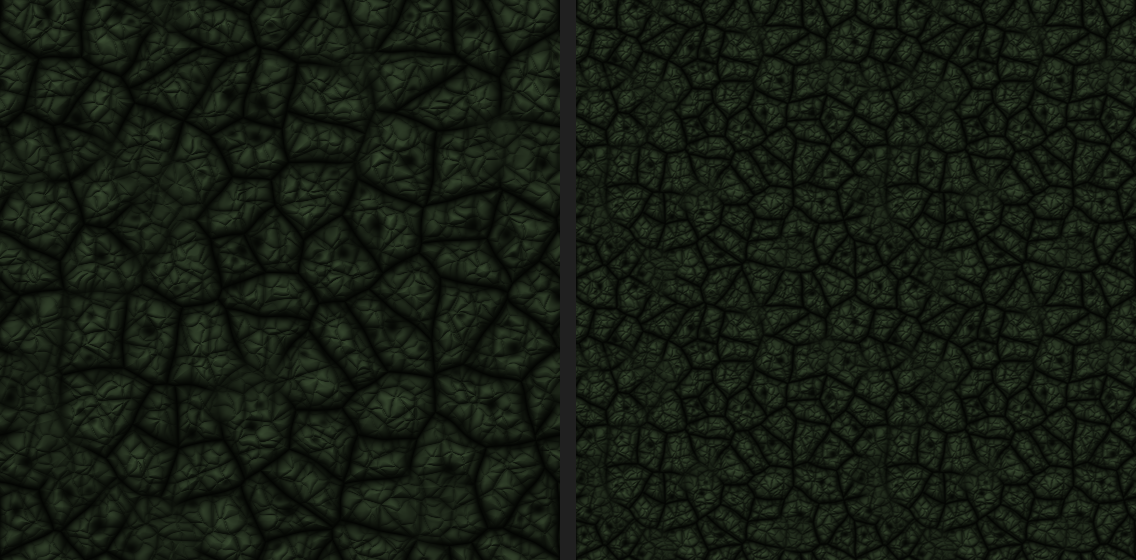
Left: one tile. Right: repeated 2 by 2.
Reproduce this texture procedurally as a Shadertoy shader.

```glsl
const float PLATES = 9.0;          // large cells per side
const float SCALES = 19.0;         // medium cells per side
const float WRINKLES = 41.0;       // small cells per side
const float PLATE_SHARPNESS = 8.0;
const float SCALE_SHARPNESS = 8.0;
const float WRINKLE_SHARPNESS = 6.0;
const float WARP = 0.010;
const float FINE_WARP = 0.012;
const float PIT_RADIUS = 0.13;
const float RELIEF = 0.017;
const float SLOPE_STEP = 0.0016;
const float EXPOSURE = 0.92;
const vec3 LIGHT_DIRECTION = vec3(-0.25, 0.62, 0.74);
const vec3 CREASE_COLOR = vec3(0.012, 0.018, 0.009);
const vec3 HIDE_COLOR = vec3(0.230, 0.300, 0.197);

vec2 hash22(vec2 p) {
    vec3 q = fract(p.xyx * vec3(0.1031, 0.1030, 0.0973));
    q += dot(q, q.yzx + 33.33);
    return fract((q.xx + q.yz) * q.zy);
}

vec2 wrappedHash(vec2 cell, float period, float seed) {
    return hash22(mod(cell, period) + seed);
}

float cornerSlope(vec2 cell, vec2 offset, float period, float seed) {
    float angle = 6.28319 * wrappedHash(cell, period, seed).x;
    return dot(vec2(cos(angle), sin(angle)), offset);
}

// Gradient noise that repeats after a whole number of cells
float gradientNoise(vec2 uv, float period, float seed) {
    vec2 p = uv * period;
    vec2 cell = floor(p), f = p - cell;
    vec2 s = f * f * f * (f * (f * 6.0 - 15.0) + 10.0);
    vec2 e = vec2(1.0, 0.0);
    float low = mix(cornerSlope(cell, f, period, seed),
                    cornerSlope(cell + e.xy, f - e.xy, period, seed), s.x);
    float high = mix(cornerSlope(cell + e.yx, f - e.yx, period, seed),
                     cornerSlope(cell + e.xx, f - e.xx, period, seed), s.x);
    return mix(low, high, s.y);
}

vec2 noisePair(vec2 uv, float period, float seed) {
    return vec2(gradientNoise(uv, period, seed), gradientNoise(uv, period, seed + 57.0));
}

// Wrapping Voronoi: x = distance to border, y = distance to centre, z = cell random
vec3 voronoi(vec2 uv, float period, float seed) {
    vec2 p = uv * period;
    vec2 base = floor(p), f = p - base;
    vec2 nearest = vec2(0.0), nearestCell = vec2(0.0);
    float best = 64.0;
    for (int j = -1; j <= 1; j++)
    for (int i = -1; i <= 1; i++) {
        vec2 g = vec2(i, j);
        vec2 r = g + wrappedHash(base + g, period, seed) - f;
        float d = dot(r, r);
        if (d < best) { best = d; nearest = r; nearestCell = g; }
    }
    float border = 8.0;
    for (int j = -2; j <= 2; j++)
    for (int i = -2; i <= 2; i++) {
        vec2 g = nearestCell + vec2(i, j);
        vec2 r = g + wrappedHash(base + g, period, seed) - f;
        vec2 across = r - nearest;
        if (dot(across, across) > 0.00001)
            border = min(border, dot(0.5 * (r + nearest), normalize(across)));
    }
    float id = wrappedHash(base + nearestCell, period, seed + 131.0).x;
    return vec3(border, sqrt(best), id);
}

float dome(float border, float sharpness) {
    return 1.0 - exp(-max(border, 0.0) * sharpness);
}

float pit(vec3 cell, float radius, float threshold) {
    float r = cell.y / radius;
    return exp(-r * r) * step(threshold, cell.z) * smoothstep(0.0, 0.12, cell.x);
}

// Leather height, 0 in the creases and 1 on the crowns
float hideHeight(vec2 uv) {
    vec2 warped = uv + WARP * noisePair(uv, 14.0, 11.0);
    vec2 crumpled = warped + FINE_WARP * noisePair(uv, 33.0, 23.0);
    vec3 plate = voronoi(warped, PLATES, 3.0);
    vec3 scale = voronoi(warped, SCALES, 41.0);
    vec3 wrinkle = voronoi(crumpled, WRINKLES, 77.0);

    // Some stretches of the deep creases are pulled flat
    float flatness = smoothstep(0.12, 0.42, gradientNoise(uv, 5.0, 91.0));
    float plateDome = mix(dome(plate.x, PLATE_SHARPNESS), 0.62, 0.85 * flatness);
    float fold = flatness * exp(-plate.x * 22.0);

    float wrinkleDepth = 0.34 + 0.25 * gradientNoise(uv, 17.0, 103.0);
    float h = plateDome;
    h *= mix(0.42, 1.0, dome(scale.x, SCALE_SHARPNESS));
    h *= mix(1.0 - wrinkleDepth, 1.0, dome(wrinkle.x, WRINKLE_SHARPNESS));
    h *= 1.0 + 0.22 * gradientNoise(crumpled, 48.0, 151.0);
    h *= 1.0 - 0.9 * pit(plate, PIT_RADIUS, 0.6);
    h *= 1.0 - 0.6 * pit(scale, 1.2 * PIT_RADIUS, 0.75);
    return h + 0.16 * fold;
}

void mainImage(out vec4 fragColor, in vec2 fragCoord) {
    vec2 uv = fragCoord / iResolution.xy;

    // Surface normal from finite differences
    float h = hideHeight(uv);
    vec2 slope = vec2(hideHeight(uv + vec2(SLOPE_STEP, 0.0)),
                      hideHeight(uv + vec2(0.0, SLOPE_STEP))) - h;
    vec3 normal = normalize(vec3(-slope * RELIEF / SLOPE_STEP, 1.0));

    // Soft light, darkened inside the creases
    float diffuse = max(dot(normal, normalize(LIGHT_DIRECTION)), 0.0);
    float tone = EXPOSURE * h * (0.35 + 0.85 * diffuse);
    fragColor = vec4(mix(CREASE_COLOR, HIDE_COLOR, clamp(tone, 0.0, 1.15)), 1.0);
}
```
